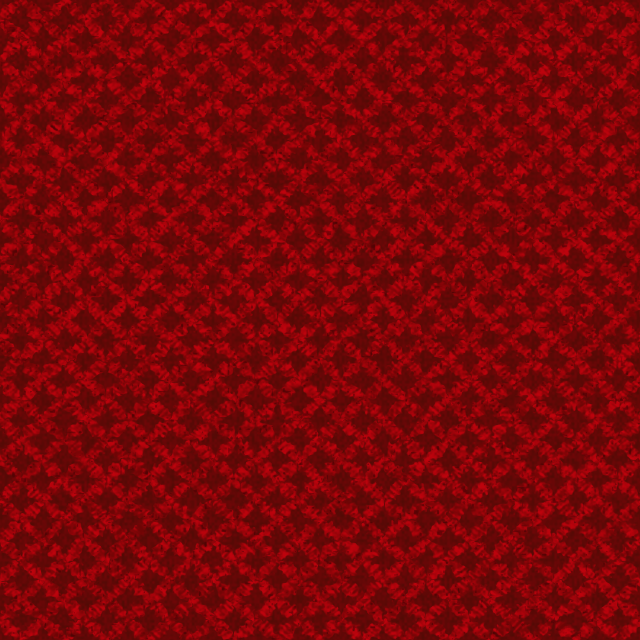
Give the GLSL for this pattern, as a WebGL 1 fragment shader.

```glsl
precision highp float;
uniform vec2 u_resolution;

float hash(vec2 p) {
  vec3 q = fract(vec3(p.xyx) * 0.1031);
  q += dot(q, q.yzx + 33.33);
  return fract((q.x + q.y) * q.z);
}

// Value noise that wraps after a whole number of cells
float wrapNoise(vec2 p, vec2 period) {
  vec2 i = floor(p);
  vec2 f = fract(p);
  f = f * f * (3.0 - 2.0 * f);
  vec2 lo = mod(i, period);
  vec2 hi = mod(i + 1.0, period);
  return mix(mix(hash(lo), hash(vec2(hi.x, lo.y)), f.x),
             mix(hash(vec2(lo.x, hi.y)), hash(hi), f.x), f.y);
}

float tileNoise(vec2 uv, vec2 cells, float seed) {
  return wrapNoise(uv * cells + seed * vec2(7.3, 3.7), cells);
}

// Noise stretched along a diagonal; the shear keeps it tileable
float strands(vec2 uv, float slant) {
  vec2 cells = vec2(190.0, 120.0);
  return wrapNoise(vec2(uv.x + slant * uv.y, uv.y) * cells, cells);
}

// Signed distance to a band that swells between crossings
float petalBand(float across, float along, float swell) {
  float halfWidth = 0.15 + swell + 0.06 * cos(6.28318 * along);
  return abs(fract(across) - 0.5) - halfWidth;
}

void main() {
  vec2 uv = gl_FragCoord.xy / u_resolution;

  // Frayed diagonal lattice, 15 repeats across and 16 down
  vec2 fray = vec2(tileNoise(uv, vec2(190.0), 1.0), tileNoise(uv, vec2(190.0), 2.0)) - 0.5;
  vec2 sway = vec2(tileNoise(uv, vec2(30.0), 3.0), tileNoise(uv, vec2(30.0), 4.0)) - 0.5;
  vec2 cell = uv * vec2(15.0, 16.0) + 0.14 * fray + 0.05 * sway;
  vec2 diagonal = vec2(cell.x + cell.y, cell.x - cell.y);
  float swell = 0.03 * (tileNoise(uv, vec2(45.0, 48.0), 5.0) - 0.5);
  float falling = petalBand(diagonal.x, diagonal.y, swell);
  float rising = petalBand(diagonal.y, diagonal.x, swell);
  float pile = 1.0 - smoothstep(-0.06, 0.06, min(falling, rising));

  // Twisted yarn lies across each band
  float twist = mix(strands(uv, -1.0), strands(uv, 1.0),
                    smoothstep(-0.06, 0.06, falling - rising));
  float fleck = tileNoise(uv, vec2(250.0), 6.0);
  float wear = tileNoise(uv, vec2(15.0, 16.0), 7.0) - 0.5;
  float yarnLight = smoothstep(0.1, 0.9, 0.6 * twist + 0.4 * fleck + 0.03 * wear);
  vec3 yarn = mix(vec3(0.43, 0.02, 0.02), vec3(0.74, 0.01, 0.05), yarnLight);
  yarn *= 1.0 - 0.28 * smoothstep(0.7, 0.95, tileNoise(uv, vec2(220.0), 8.0));

  // Fine woven ground with faint upright ribs
  float grain = tileNoise(uv, vec2(256.0, 230.0), 9.0);
  float rib = 0.5 + 0.5 * cos(6.28318 * 128.0 * uv.x);
  float groundLight = 0.85 * grain + 0.15 * rib + 0.04 * wear;
  vec3 ground = mix(vec3(0.32, 0.04, 0.02), vec3(0.44, 0.025, 0.03), groundLight);

  gl_FragColor = vec4(mix(ground, yarn, pile), 1.0);
}
```
